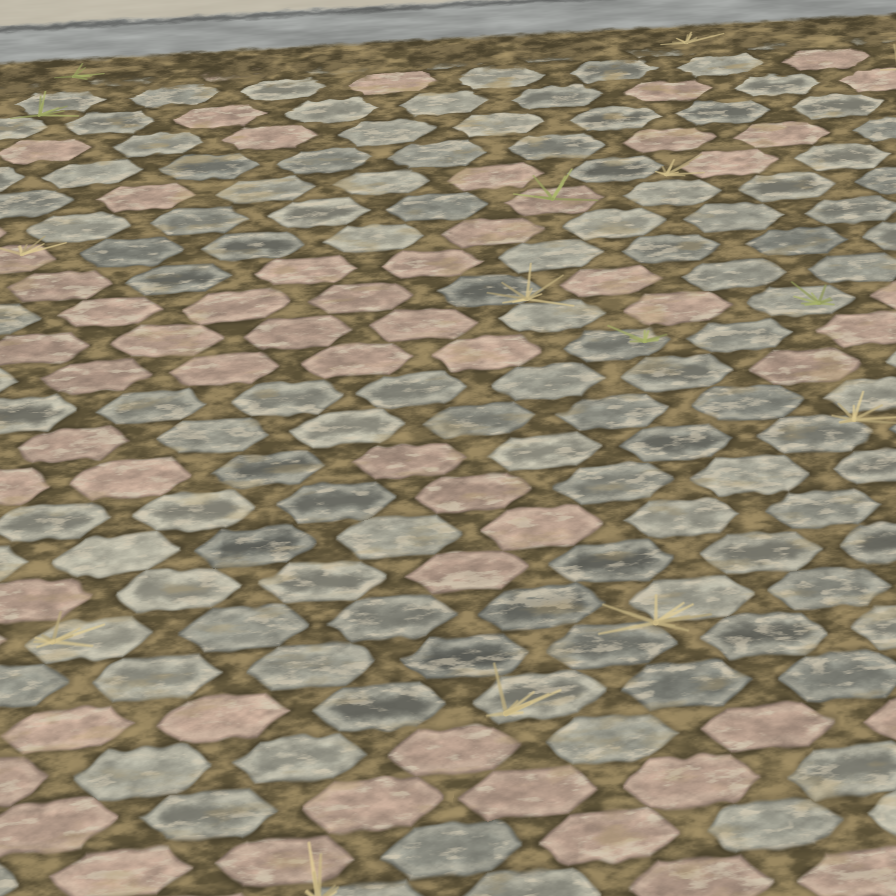
Write a WebGL 1 fragment shader that draws this texture.

```glsl
precision highp float;
// Weathered hexagonal paving seen at a slant, with earth joints, dry grass and a kerb.

#define HORIZON 1.61      // height of the vanishing line above the canvas top
#define PITCH 0.0714      // spacing of stones along a row at unit depth
#define ROW_RATE 112.4    // how fast rows pile up with depth
#define ROW_ASPECT 0.31   // row spacing relative to stone pitch
#define STONE_HALF vec2(0.435, 0.158)
#define FLAT_TOP 0.25     // half length of the flat edges
#define PINK_SHARE 0.36
#define TUFT_CELL 1.15
#define TUFT_CHANCE 0.36
#define KERB_ROW 23.8

uniform vec2 u_resolution;

const vec3 EARTH_DARK = vec3(0.36, 0.32, 0.22);
const vec3 EARTH_LIGHT = vec3(0.60, 0.53, 0.38);
const vec3 SLATE = vec3(0.49, 0.50, 0.47);
const vec3 PALE_GREY = vec3(0.73, 0.72, 0.65);
const vec3 PINK = vec3(0.74, 0.64, 0.57);
const vec3 BLEACHED = vec3(0.83, 0.79, 0.70);
const vec3 STRAW = vec3(0.81, 0.74, 0.54);
const vec3 LEAF = vec3(0.56, 0.64, 0.34);
const vec3 KERB = vec3(0.60, 0.61, 0.60);

float hash(vec2 p) {
  return fract(sin(dot(p, vec2(127.1, 311.7))) * 43758.5453);
}

float noise(vec2 p) {
  vec2 i = floor(p), f = fract(p);
  f = f * f * (3.0 - 2.0 * f);
  return mix(mix(hash(i), hash(i + vec2(1, 0)), f.x),
             mix(hash(i + vec2(0, 1)), hash(i + vec2(1, 1)), f.x), f.y);
}

float fbm(vec2 p) {
  float sum = 0.0, amp = 0.53;
  for (int i = 0; i < 4; i++) {
    sum += amp * noise(p);
    p = p * 2.03 + 17.3;
    amp *= 0.5;
  }
  return sum;
}

// Canvas position to paving units: x in stones, y in rows, z is depth scale.
vec3 toGround(vec2 p) {
  float depth = 1.0 - p.y + HORIZON + 0.02 * p.x;
  return vec3((p.x - 0.68) / (PITCH * depth) - 0.03,
              ROW_RATE * (1.0 - 0.021 * (p.x - 0.5)) / depth - 43.76, depth);
}

// Signed distance to a long hexagon with blunted tips.
float stoneShape(vec2 q) {
  q = abs(q);
  vec2 n = normalize(vec2(STONE_HALF.y, STONE_HALF.x + 0.015 - FLAT_TOP));
  float slant = dot(q - vec2(FLAT_TOP, STONE_HALF.y), n);
  return max(max(q.y - STONE_HALF.y, q.x - STONE_HALF.x), slant);
}

float segment(vec2 p, vec2 dir, float len) {
  float t = clamp(dot(p, dir), 0.0, len);
  return length(p - dir * t) + 0.006 * t / len;
}

vec3 stoneColor(vec2 id, vec2 q, float d) {
  float tone = hash(id + 3.7);
  float grain = fbm(q * vec2(9.0, 18.0) + id * 7.3);
  float pinkness = step(hash(id + 9.1), PINK_SHARE + 0.5 * (noise(id * 0.3) - 0.5));
  vec3 col = mix(mix(SLATE, PALE_GREY, 0.2 + 0.8 * tone), PINK * (0.93 + 0.1 * tone), pinkness);
  col *= 0.78 + 0.42 * grain;
  // worn dark centre and the pale bevel around it
  float core = smoothstep(-0.045, -0.13, d + 0.06 * (grain - 0.5));
  col *= 1.0 - core * (1.0 - 0.75 * pinkness) * 0.38 * hash(id + 5.3) * (0.5 + grain);
  float rim = smoothstep(-0.085, -0.05, d) * smoothstep(-0.008, -0.035, d);
  float scuff = smoothstep(0.52, 0.76, fbm(q * vec2(7.0, 22.0) + id * 3.1));
  col = mix(col, BLEACHED, 0.30 * rim * grain + 0.6 * scuff);
  return col * mix(1.0, 0.78, smoothstep(-0.03, 0.0, d));
}

void main() {
  vec3 ground = toGround(gl_FragCoord.xy / u_resolution);
  vec2 g = vec2(ground.x, ground.y * ROW_ASPECT);
  float soft = max(0.012, 1.0 / (min(u_resolution.x, u_resolution.y) * PITCH * ground.z));

  // nearest stone among the two closest staggered rows
  float best = 9.0;
  vec2 stoneId = vec2(0.0), local = vec2(0.0);
  vec2 ragged = vec2(noise(g * 9.0), noise(g * 9.0 + 40.0)) - 0.5;
  for (int i = 0; i < 2; i++) {
    float row = floor(ground.y) + float(i);
    float shift = 0.5 * mod(row, 2.0);
    vec2 id = vec2(floor(g.x - shift + 0.5), row);
    vec2 jitter = vec2(hash(id), hash(id + 21.0)) - 0.5;
    vec2 q = g - vec2(id.x + shift, row * ROW_ASPECT) - jitter * vec2(0.06, 0.02);
    q.y -= 0.07 * (hash(id + 33.0) - 0.5) * q.x;
    float d = stoneShape(q + ragged * 0.04) + 0.018 * hash(id + 13.0);
    if (d < best) { best = d; stoneId = id; local = q; }
  }

  // earth joints, widening toward the kerb
  float overgrown = smoothstep(15.0, 23.0, ground.y);
  float litter = fbm(g * vec2(7.0, 15.0) + 5.0);
  vec3 col = mix(EARTH_DARK, EARTH_LIGHT, smoothstep(0.25, 0.75, litter));
  col *= 0.82 + 0.18 * smoothstep(0.0, 0.05, best);
  float edge = best + overgrown * 0.07 * (litter - 0.25);
  float cover = smoothstep(soft, -soft, edge) * smoothstep(22.8, 22.2, ground.y + litter - 0.5);
  col = mix(col, stoneColor(stoneId, local, best), cover);
  float dust = smoothstep(0.56, 0.8, fbm(g * vec2(3.0, 9.0) + 60.0));
  col = mix(col, EARTH_LIGHT * 1.15, dust * (0.35 + 0.3 * overgrown));

  // tufts: fans of thin blades scattered over a coarse grid
  vec2 home = floor(g / TUFT_CELL);
  for (int k = 0; k < 9; k++) {
    vec2 cell = home + vec2(mod(float(k), 3.0), floor(float(k) / 3.0)) - 1.0;
    if (hash(cell + 71.0) > TUFT_CHANCE + 0.4 * step(20.0, cell.y * TUFT_CELL / ROW_ASPECT)) continue;
    vec2 root = (cell + 0.2 + 0.6 * vec2(hash(cell + 1.3), hash(cell + 2.9))) * TUFT_CELL;
    vec3 bladeColor = mix(STRAW, LEAF, 0.7 * step(0.85, hash(cell + 8.0)));
    for (int b = 0; b < 9; b++) {
      vec2 seed = cell + float(b) * vec2(1.7, 3.1);
      float angle = mix(-0.5, 3.6, hash(seed + 4.0));
      float len = mix(0.10, 0.40, pow(hash(seed + 6.0), 2.0));
      float blade = segment(g - root, vec2(cos(angle), 0.75 * sin(angle)) / length(vec2(cos(angle), 0.75 * sin(angle))), len);
      col = mix(col, bladeColor * (0.85 + 0.25 * hash(seed)), 0.75 * smoothstep(0.012 + soft, 0.004, blade));
    }
  }

  // kerb face with a pale lip
  float rise = ground.y - KERB_ROW + 0.25 * (litter - 0.5);
  vec3 kerb = KERB * (0.82 + 0.36 * fbm(g * vec2(2.0, 9.0)));
  kerb = mix(kerb, BLEACHED, 0.7 * smoothstep(1.6, 1.85, rise));
  kerb *= 1.0 - 0.3 * smoothstep(0.2, 0.0, abs(rise - 1.55));
  col = mix(col, kerb, smoothstep(-0.1, 0.15, rise));

  gl_FragColor = vec4(col, 1.0);
}
```
